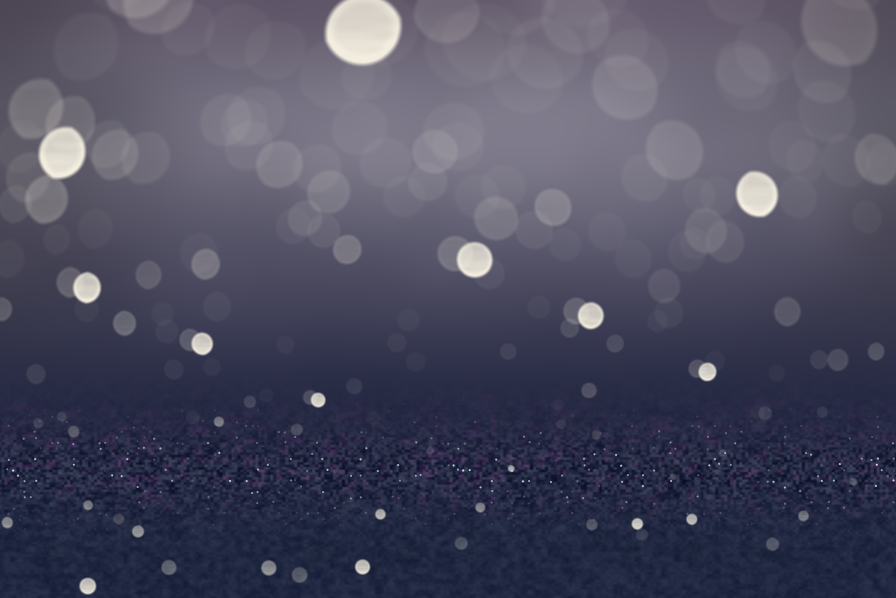
This background is drawn by a WebGL 2 fragment shader. Its source:

```glsl
#version 300 es
precision highp float;
// Pale out-of-focus lights over a dusky violet haze and a dark glitter floor.
uniform vec2 u_resolution;
out vec4 fragColor;

const vec2 CANVAS = vec2(1.5, 1.0);
const vec3 LIGHT = vec3(0.95, 0.93, 0.87);

float hash(vec2 p) {
  vec3 q = fract(p.xyx * 0.1031);
  q += dot(q, q.yzx + 33.33);
  return fract((q.x + q.y) * q.z);
}

float noise(vec2 p) {
  vec2 i = floor(p), f = fract(p);
  f = f * f * (3.0 - 2.0 * f);
  return mix(mix(hash(i), hash(i + vec2(1, 0)), f.x),
             mix(hash(i + vec2(0, 1)), hash(i + vec2(1, 1)), f.x), f.y);
}

// Blur radius grows away from the plane of focus
float blurRadius(float y) {
  return 0.006 + 0.085 * pow(max(y - 0.22, 0.0), 1.2) + 0.05 * max(0.22 - y, 0.0);
}

// Disc clipped to a lens shape towards the canvas edges
vec3 addLight(vec3 col, vec2 p, vec2 center, float radius, float strength) {
  vec2 q = (p - center) / radius;
  vec2 shift = (center - CANVAS * 0.5) * 0.45;
  float d = max(length(q), length(q + shift * smoothstep(0.2, 0.6, center.y)));
  float edge = 0.06 + 0.0018 / radius;
  float mask = 1.0 - smoothstep(1.0 - edge, 1.0 + edge, d);
  float rim = 0.12 * smoothstep(0.65, 0.95, d);
  float streak = 0.08 * noise(vec2(q.x, q.y * 5.0) + center * 40.0);
  float shade = 0.84 - 0.12 * q.y + rim + streak;
  return mix(col, LIGHT, clamp(mask * strength * shade, 0.0, 1.0));
}

vec3 haze(vec2 p) {
  vec3 col = mix(vec3(0.12, 0.155, 0.25), vec3(0.145, 0.16, 0.26), smoothstep(0.0, 0.3, p.y));
  col = mix(col, vec3(0.28, 0.275, 0.36), smoothstep(0.3, 0.57, p.y));
  col = mix(col, vec3(0.42, 0.405, 0.47), smoothstep(0.47, 0.78, p.y));
  vec2 g = (p - vec2(0.8, 0.77)) / vec2(0.5, 0.2);
  col += 0.06 * exp(-dot(g, g));
  col = mix(col, vec3(0.37, 0.325, 0.40), 0.65 * smoothstep(0.8, 1.03, p.y));
  col *= 1.0 - 0.2 * smoothstep(0.4, 0.8, abs(p.x - 0.78)) * smoothstep(0.3, 0.6, p.y);
  float cloud = noise(p * 5.0) + 0.5 * noise(p * 11.0 + 7.0) - 0.75;
  return col + cloud * 0.045 * smoothstep(0.25, 0.7, p.y);
}

vec3 glitter(vec3 col, vec2 p) {
  float floorMask = 1.0 - smoothstep(0.2, 0.4, p.y);
  float focus = exp(-pow((p.y - 0.215) / 0.065, 2.0));
  float fine = noise(p * vec2(200, 240)) - 0.5;
  float coarse = noise(p * vec2(90, 110) + 31.0) - 0.5;
  col += floorMask * (fine * mix(0.035, 0.2, focus) + coarse * 0.06);
  // Violet flecks
  float violet = smoothstep(0.55, 0.9, noise(p * vec2(75, 95) + 80.0));
  col += violet * vec3(0.07, 0.01, 0.05) * smoothstep(0.08, 0.22, p.y) * floorMask;
  // Sharp sparkles, one candidate in each cell
  vec2 cell = floor(p * 110.0), f = fract(p * 110.0);
  vec2 spot = 0.3 + 0.4 * vec2(hash(cell + 3.0), hash(cell + 19.0));
  float chance = hash(cell + 57.0);
  float spark = 1.0 - smoothstep(0.08, 0.3, length(f - spot));
  return col + spark * focus * 0.65 * smoothstep(0.87, 1.0, chance);
}

void main() {
  vec2 p = gl_FragCoord.xy / u_resolution * CANVAS;
  vec3 col = glitter(haze(p), p);

  // Faint scattered bokeh, spread evenly in x by the golden ratio
  for (int i = 0; i < 125; i++) {
    float k = float(i);
    vec2 c = vec2(fract(k * 0.618034) * 1.5, 0.27 + 0.78 * hash(vec2(k, 5.0)));
    float h = hash(vec2(k, 23.0));
    float r = blurRadius(c.y) * (0.75 + 0.4 * hash(vec2(k, 41.0)));
    col = addLight(col, p, c, r, 0.04 + 0.26 * h * h * h * h);
  }

  // Small crisp points on the floor
  for (int i = 0; i < 26; i++) {
    float k = float(i);
    vec2 c = vec2(fract(k * 0.618034 + 0.3) * 1.5, 0.03 + 0.3 * hash(vec2(k, 71.0)));
    float h = hash(vec2(k, 89.0));
    col = addLight(col, p, c, blurRadius(c.y) * 0.85, 0.1 + 0.75 * h * h);
  }

  // Large bright lights sinking through the haze
  for (int i = 0; i < 3; i++) {
    float k = float(i);
    vec2 c = vec2(1.5 * fract(0.404 + 0.6 * k + 0.061 * k * k), 0.677 + 0.07 * (2.0 - k) * (2.0 - k));
    col = addLight(col, p, c, blurRadius(c.y), 0.97);
  }

  // Bright lights stepping down to the floor, each with a dim companion
  for (int i = 0; i < 6; i++) {
    float k = float(i);
    vec2 c = vec2(1.5 * fract(0.53 + 0.565 * k), 0.566 - 0.047 * k);
    float r = blurRadius(c.y);
    col = addLight(col, p, c + r * vec2(-1.1, 0.35), r, 0.22);
    col = addLight(col, p, c, r, 0.93);
  }

  // Foreground lights
  for (int i = 0; i < 3; i++) {
    float k = float(i);
    vec2 c = vec2(0.147 + 0.46 * k, 0.02 + 0.012 * k + 0.02 * k * k);
    col = addLight(col, p, c, blurRadius(c.y) * 0.85, 0.9);
  }
  fragColor = vec4(clamp(col, 0.0, 1.0), 1.0);
}
```
